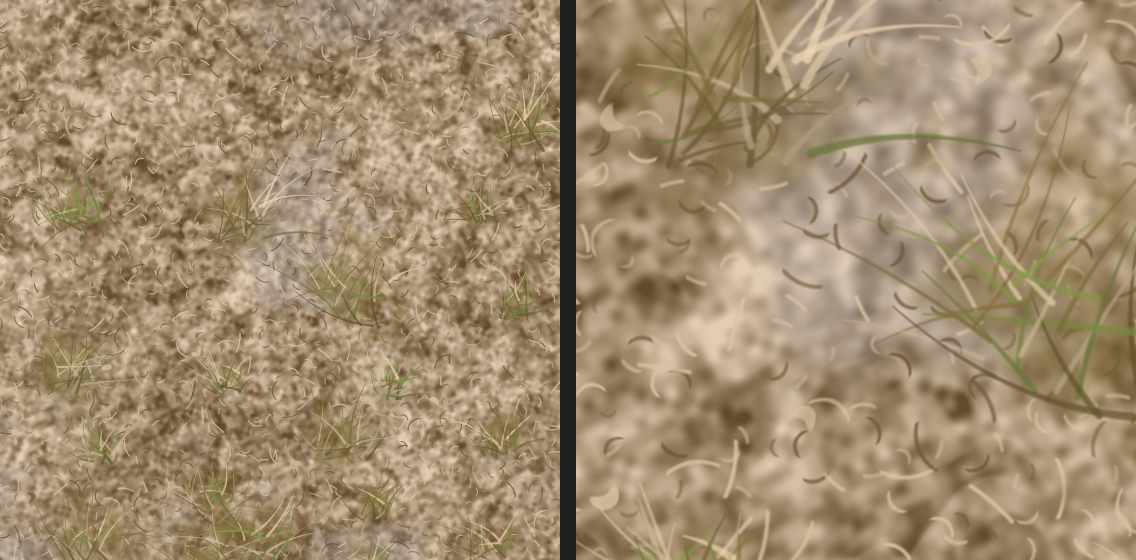
Left: the whole. Right: its middle third, enlarged.
Reproduce this texture procedurally as a three.js fragment shader.

```glsl
#define DARK_SOIL vec3(0.43, 0.33, 0.21)
#define PALE_SOIL vec3(0.84, 0.75, 0.65)
#define ASH vec3(0.76, 0.71, 0.67)
#define STRAW vec3(0.86, 0.77, 0.64)
#define OLIVE vec3(0.50, 0.42, 0.23)
#define GREEN vec3(0.49, 0.56, 0.27)
#define SOFTNESS 0.0013
#define TUFTS 19
#define BLADES 24
#define SOIL_TONE 0.59
#define GRAIN 0.62

varying vec2 vUv;

vec3 hash3(vec2 p) {
  vec3 q = fract(p.xyx * vec3(0.1031, 0.1030, 0.0973));
  q += dot(q, q.yxz + 33.33);
  return fract((q.xxy + q.yzz) * q.zyx);
}

float noise(vec2 p) {
  vec2 cell = floor(p), f = fract(p);
  f = f * f * (3.0 - 2.0 * f);
  float low = mix(hash3(cell).x, hash3(cell + vec2(1.0, 0.0)).x, f.x);
  float high = mix(hash3(cell + vec2(0.0, 1.0)).x, hash3(cell + 1.0).x, f.x);
  return mix(low, high, f.y);
}

mat2 rotation(float angle) {
  float c = cos(angle), s = sin(angle);
  return mat2(c, s, -s, c);
}

float fbm(vec2 p) {
  float sum = 0.0, weight = 0.5;
  for (int i = 0; i < 4; i++) {
    sum += weight * noise(p);
    p = rotation(0.7) * p * 2.1 + 17.0;
    weight *= 0.5;
  }
  return sum / 0.9375;
}

// Signed soil tone: crumbs, fine grain and broad patches
float soilTone(vec2 p) {
  vec2 warped = p + 0.03 * vec2(noise(p * 14.0), noise(p * 14.0 + 40.0));
  float patches = fbm(warped * 4.0 + 3.0);
  float tone = SOIL_TONE + 0.65 * (patches - 0.5);
  tone += 0.45 * (fbm(warped * 20.0) - 0.5);
  tone += GRAIN * (noise(rotation(0.5) * warped * 62.0) - 0.5);
  tone += GRAIN * (noise(rotation(1.1) * p * 125.0) - 0.5);
  float litter = smoothstep(0.42, 0.62, fbm(p * 3.0 + 61.0));
  float crumbs = smoothstep(0.58, 0.8, noise(rotation(0.9) * warped * 40.0));
  return tone - 0.32 * litter * crumbs;
}

// Scattered short sticks, one per cell; size is half length and half width
vec3 scatterSticks(vec3 color, vec2 p, float cells, vec2 size, float density, float seed) {
  vec2 home = floor(p * cells);
  for (int y = -1; y <= 1; y++) {
    for (int x = -1; x <= 1; x++) {
      vec2 cell = home + vec2(x, y);
      vec3 place = hash3(cell + seed), kind = hash3(cell + seed + 71.0);
      vec2 q = rotation(place.z * 6.283) * (p - (cell + place.xy) / cells);
      float reach = size.x * (0.4 + 0.6 * kind.x);
      q.y += (kind.y - 0.5) * q.x * q.x / reach;
      float gap = length(vec2(max(abs(q.x) - reach, 0.0), q.y)) - size.y;
      float cover = 1.0 - smoothstep(-SOFTNESS, SOFTNESS, gap);
      vec3 tint = kind.y < 0.62 ? STRAW : DARK_SOIL;
      color = mix(color, tint, cover * step(kind.z, density) * (0.4 + 0.5 * kind.x));
    }
  }
  return color;
}

// One tapering, bending blade rooted at the local origin
float bladeCover(vec2 p, float angle, float reach, float width, float bend) {
  vec2 q = rotation(angle) * p;
  float along = clamp(q.y / reach, 0.0, 1.0);
  q.x -= bend * reach * along * along;
  float gap = length(vec2(q.x, q.y - along * reach)) - width * (1.0 - 0.8 * along);
  return 1.0 - smoothstep(-SOFTNESS, SOFTNESS, gap);
}

// Loose fans of dry and green blades over a shaded root patch
vec3 drawTufts(vec3 color, vec2 p) {
  for (int i = 0; i < TUFTS; i++) {
    float id = float(i) + 1.0;
    vec3 traits = hash3(vec2(id * 5.0, 13.0));
    vec2 root = fract(id * vec2(0.755, 0.570) + vec2(0.1, 0.3));
    root.y = 0.8 * pow(root.y, 1.5) - 0.03;
    float size = mix(0.06, 0.15, traits.x * traits.x);
    vec2 offset = p - root;
    if (length(offset) > size * 2.0) continue;
    float ragged = length(offset - vec2(0.0, 0.2 * size)) / size + 0.9 * (noise(p * 35.0) - 0.5);
    color = mix(color, OLIVE, 0.5 * (1.0 - smoothstep(0.1, 0.75, ragged)));
    for (int j = 0; j < BLADES; j++) {
      vec3 shape = hash3(vec2(id * 31.0, float(j) * 7.0 + 2.0));
      vec3 look = hash3(vec2(id * 17.0 + 90.0, float(j) * 11.0));
      vec2 base = (look.xy - 0.5) * size * vec2(0.9, 0.6);
      float angle = (shape.x - 0.5) * 2.6 + (traits.y - 0.5) * 1.4;
      float reach = size * (0.35 + 0.75 * shape.y);
      float width = mix(0.0012, 0.0028, look.x);
      float cover = bladeCover(offset - base, angle, reach, width, (shape.z - 0.5) * 0.9);
      vec3 tint = mix(OLIVE, GREEN, step(look.z, 0.15 + 0.35 * traits.z));
      tint = mix(tint, STRAW, step(0.68, look.z));
      color = mix(color, tint * (0.75 + 0.35 * look.y), 0.72 * cover);
    }
  }
  return color;
}

void main() {
  vec2 p = vUv;
  vec3 color = mix(DARK_SOIL, PALE_SOIL, clamp(soilTone(p), -0.1, 1.12));
  float ashy = smoothstep(0.54, 0.72, fbm(p * 6.0 + 29.0));
  color = mix(color, ASH * (0.55 + 0.6 * noise(p * 85.0)), 0.5 * ashy);
  color = scatterSticks(color, p, 48.0, vec2(0.008, 0.0011), 0.6, 11.0);
  color = scatterSticks(color, p, 26.0, vec2(0.017, 0.0012), 0.55, 137.0);
  color = scatterSticks(color, p, 11.0, vec2(0.005, 0.0045), 0.16, 251.0);
  gl_FragColor = vec4(drawTufts(color, p), 1.0);
}
```
